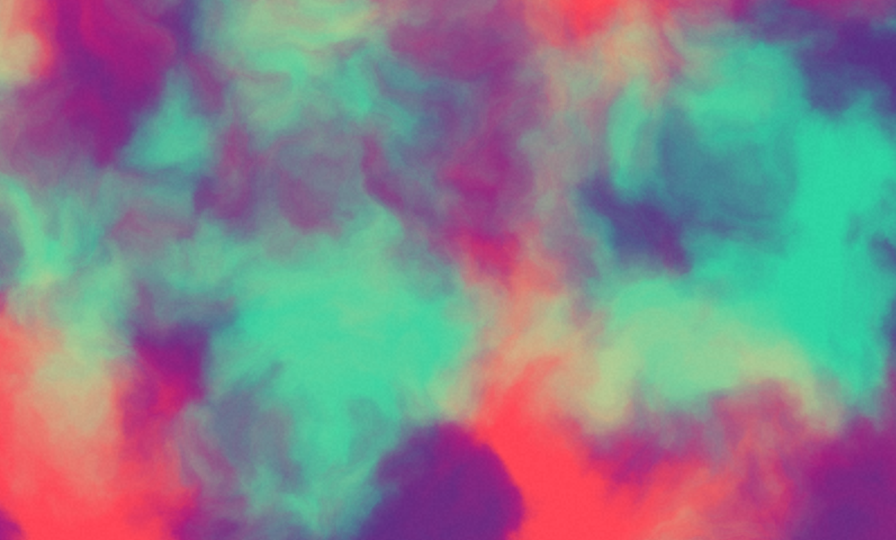
This texture is drawn by a Shadertoy shader. Its source:

```glsl
float hash(vec2 cell) {
    vec3 q = fract(cell.xyx * vec3(0.1031, 0.1030, 0.0973));
    q += dot(q, q.yzx + 33.33);
    return fract((q.x + q.y) * q.z);
}

float noise(vec2 p) {
    vec2 cell = floor(p), f = fract(p);
    f = f * f * f * (f * (f * 6.0 - 15.0) + 10.0);
    float low = mix(hash(cell), hash(cell + vec2(1, 0)), f.x);
    float high = mix(hash(cell + vec2(0, 1)), hash(cell + vec2(1, 1)), f.x);
    return mix(low, high, f.y);
}

// Rotated octaves, centred on zero
float fbm(vec2 p) {
    float sum = 0.0, amplitude = 0.5;
    for (int i = 0; i < 7; i++) {
        sum += amplitude * (noise(p) - 0.5);
        p = mat2(1.6, 1.2, -1.2, 1.6) * p + 17.3;
        amplitude *= 0.5;
    }
    return sum;
}

vec3 cloudColor(float cloud, float warmth) {
    vec3 indigo = vec3(0.35, 0.19, 0.52);
    vec3 magenta = vec3(0.82, 0.07, 0.47);
    vec3 coral = vec3(1.0, 0.27, 0.34);
    vec3 teal = vec3(0.18, 0.83, 0.64);
    vec3 cream = vec3(0.78, 0.79, 0.57);
    vec3 hot = mix(magenta, coral, smoothstep(0.6, 1.0, warmth));
    return mix(mix(indigo, hot, warmth), mix(teal, cream, warmth), cloud);
}

void mainImage(out vec4 fragColor, in vec2 fragCoord) {
    vec2 p = fragCoord / iResolution.y;

    // Billowing domain warp
    vec2 warp = vec2(fbm(p * 4.0 + 3.1), fbm(p * 4.0 + 41.7));
    vec2 q = p + 0.22 * warp;

    // Cloud density: leaning banks, thinner towards top and bottom
    float banks = cos(8.2 * (q.x - 0.5 - 0.25 * q.y));
    float belt = sin(3.1416 * clamp(q.y, 0.0, 1.0)) - 0.64;
    float cloud = 0.46 + 1.5 * fbm(q * 4.2 + 8.5) + 0.17 * banks + 0.35 * belt;
    cloud = smoothstep(0.05, 0.9, cloud);

    // Warm light: broad glows, strongest near the borders
    float glow = cos(6.3 * (q.x - 0.1));
    float border = pow(abs(2.0 * q.y - 1.0), 2.0) - 0.33;
    float warmth = 0.37 + 1.2 * fbm(q * 3.2 + 63.2) + 0.25 * glow + 0.3 * border;
    warmth = smoothstep(0.0, 0.85, warmth);

    // Faint grain
    float grain = 0.02 * (noise(p * 240.0) - 0.5);
    fragColor = vec4(cloudColor(cloud, warmth) + grain, 1.0);
}
```
